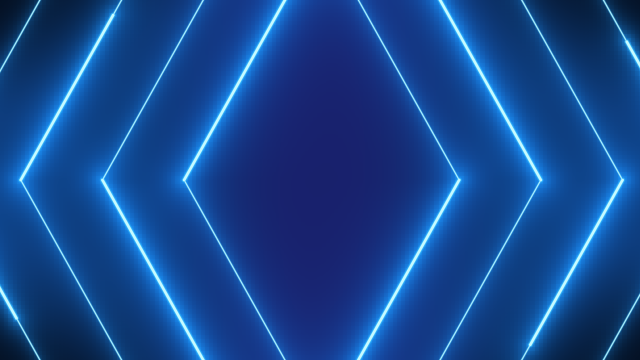
A Shadertoy shader for this background:

```glsl
// Neon chevrons facing away from a dark central diamond, on deep blue.
// Each side is a loop of evenly spaced V shapes: a thin line on both arms
// and a thick tube on one arm, with layered, faintly tiled glows.

const float CENTRE_SHIFT = 0.0046;  // all lengths are in canvas heights
const float FIRST_VERTEX = 0.382;
const float SPACING = 0.2269;
const float SLANT = 0.56;           // sideways run of an arm per unit height
const int CHEVRONS = 4;
const float THIN_RADIUS = 0.0016;
const float THICK_RADIUS = 0.0037;
const float WIDE_FALLOFF = 0.064;
const float NEAR_FALLOFF = 0.017;
const float TILE = 0.0116;
const float TILE_AMOUNT = 0.45;
const vec3 CENTRE_BLUE = vec3(0.095, 0.125, 0.42);
const vec3 OUTER_BLUE = vec3(0.045, 0.165, 0.36);
const vec3 WIDE_GLOW = vec3(0.075, 0.43, 0.84);
const vec3 NEAR_GLOW = vec3(0.12, 0.62, 1.0);
const vec3 HALO = vec3(0.25, 0.78, 1.0);
const vec3 CORE = vec3(0.78, 0.98, 1.0);

// Distance from q to a slanted arm that starts at 0 and rises to height h
float armDistance(vec2 q, float h) {
    vec2 arm = vec2(SLANT, 1.0);
    float t = clamp(dot(q, arm) / dot(arm, arm), 0.0, h);
    return length(q - arm * t);
}

// Distances to the thin line (x) and thick tube (y) of chevron i, left side
vec2 chevronDistance(vec2 p, int i) {
    float k = float(i);
    vec2 q = p + vec2(FIRST_VERTEX + SPACING * k, 0.0);
    float tubeSide = i % 2 == 0 ? 1.0 : -1.0;
    float tubeEnd = i < 2 ? 0.6 : 0.458 - 0.074 * (k - 2.0);
    return vec2(armDistance(vec2(q.x, abs(q.y)), 0.6),
                armDistance(vec2(q.x, q.y * tubeSide), tubeEnd));
}

// Summed wide (x) and near (y) glow of both sides
vec2 glowAt(vec2 p) {
    vec2 glow = vec2(0.0);
    for (int side = -1; side <= 1; side += 2) {
        for (int i = 0; i < CHEVRONS; i++) {
            vec2 d = chevronDistance(p * float(side), i);
            glow.x += dot(vec2(0.40, 0.55), exp(-d / WIDE_FALLOFF));
            glow.y += dot(vec2(0.28, 0.55), exp(-d / NEAR_FALLOFF));
        }
    }
    return min(glow, 1.0);
}

// Smooth coverage of a line with the given radius
float stroke(float d, float radius, float soft) {
    return 1.0 - smoothstep(radius - soft, radius + soft, d);
}

void mainImage(out vec4 fragColor, in vec2 fragCoord) {
    vec2 p = (fragCoord - 0.5 * iResolution.xy) / iResolution.y;
    p.x -= CENTRE_SHIFT;
    float soft = max(0.7 / iResolution.y, 0.0012);

    // Base gradient
    vec3 col = mix(CENTRE_BLUE, OUTER_BLUE, smoothstep(0.05, 0.6, abs(p.x)));

    // Glow, partly sampled at tile centres
    vec2 tileCentre = (floor(p / TILE) + 0.5) * TILE;
    vec2 glow = mix(glowAt(p), glowAt(tileCentre), TILE_AMOUNT);
    col = mix(col, WIDE_GLOW, glow.x);

    // Darkened corners
    vec2 edge = abs(2.0 * fragCoord / iResolution.xy - 1.0);
    col *= 1.0 - 0.65 * smoothstep(0.3, 1.0, edge.x * edge.y);
    col = mix(col, NEAR_GLOW, glow.y);

    // Nearest line and tube
    vec2 nearest = vec2(10.0);
    for (int side = -1; side <= 1; side += 2) {
        for (int i = 0; i < CHEVRONS; i++) {
            nearest = min(nearest, chevronDistance(p * float(side), i));
        }
    }

    // Coloured rims, then bright cores
    float rim = max(0.7 * stroke(nearest.x, THIN_RADIUS * 1.6, soft * 1.5),
                    stroke(nearest.y, THICK_RADIUS * 1.5, soft * 2.0));
    float core = max(0.85 * stroke(nearest.x, THIN_RADIUS, soft),
                     stroke(nearest.y, THICK_RADIUS, soft));
    col = mix(col, HALO, rim);
    col = mix(col, CORE, core);
    fragColor = vec4(col, 1.0);
}
```
